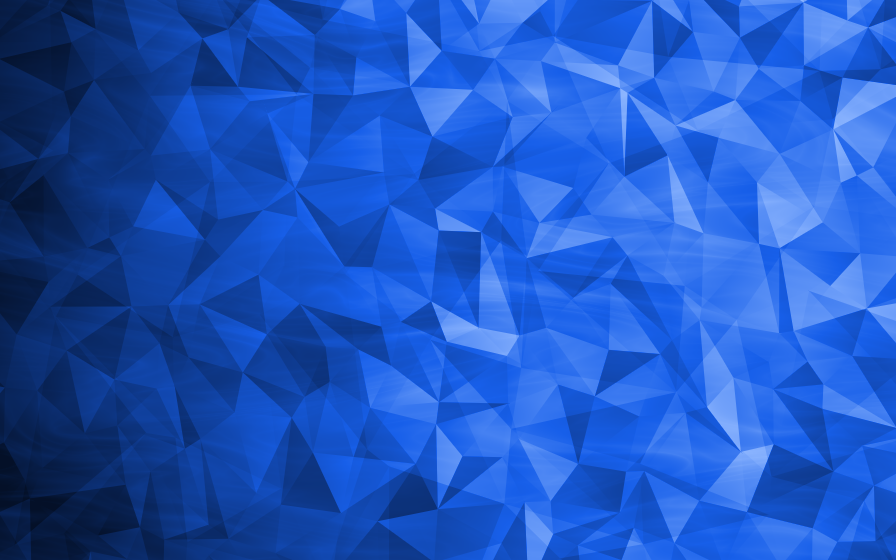
Write a WebGL 2 fragment shader that draws this background.

```glsl
#version 300 es
precision highp float;
// Blue low-poly background: two layers of irregular triangles over rippled water.
// Each layer splits the quads of a jittered lattice into two shaded facets;
// the water is a stack of warped sine ridges, and one tone ramp colours the sum.

uniform vec2 u_resolution;
out vec4 fragColor;

const vec3 BLUE = vec3(0.09, 0.372, 0.915);
const vec3 HIGHLIGHT = vec3(1.0, 1.04, 1.08);
const float JITTER = 0.94;

vec2 hash2(vec2 p) {
    vec3 q = fract(p.xyx * vec3(0.1031, 0.1030, 0.0973));
    q += dot(q, q.yzx + 33.33);
    return fract((q.xx + q.yz) * q.zy);
}

mat2 rotation(float angle) {
    float c = cos(angle), s = sin(angle);
    return mat2(c, s, -s, c);
}

vec2 latticePoint(vec2 id, float seed) {
    return id + 0.5 + JITTER * (hash2(id + seed) - 0.5);
}

// Twice the signed area, positive when counter-clockwise.
float signedArea(vec2 a, vec2 b, vec2 c) {
    vec2 u = b - a, v = c - a;
    return u.x * v.y - u.y * v.x;
}

// Signed distance to the line a-b, positive on its right side.
float edgeDistance(vec2 p, vec2 a, vec2 b) {
    vec2 e = b - a;
    return dot(p - a, vec2(e.y, -e.x)) / max(length(e), 1e-4);
}

// Returns the shade weighted by coverage, and the coverage itself.
vec2 facet(vec2 p, vec2 a, vec2 b, vec2 c, vec2 id, float blur) {
    float d = max(edgeDistance(p, a, b), max(edgeDistance(p, b, c), edgeDistance(p, c, a)));
    float coverage = clamp(0.5 - d / blur, 0.0, 1.0);
    vec2 rnd = hash2(id);
    float r = 2.0 * rnd.x - 1.0;
    float angle = 6.2832 * rnd.y;
    float slope = dot(p - (a + b + c) / 3.0, vec2(cos(angle), sin(angle)));
    float shade = 0.4 * r + 0.6 * r * r * r + 0.3 * slope;
    return vec2(shade, 1.0) * coverage;
}

// Triangulated lattice; the diagonal keeps the smaller triangle as large as possible.
float facetLayer(vec2 p, float density, float tilt, float seed, float pixel) {
    vec2 g = rotation(tilt) * p * density;
    vec2 cell = floor(g - 0.5);
    float blur = density * pixel;
    vec2 sum = vec2(0.0);
    for (int j = -1; j <= 1; j++) {
        for (int i = -1; i <= 1; i++) {
            vec2 id = cell + vec2(i, j);
            vec2 a = latticePoint(id, seed);
            vec2 b = latticePoint(id + vec2(1, 0), seed);
            vec2 c = latticePoint(id + vec2(1, 1), seed);
            vec2 d = latticePoint(id + vec2(0, 1), seed);
            float splitAC = min(signedArea(a, b, c), signedArea(a, c, d));
            float splitBD = min(signedArea(a, b, d), signedArea(b, c, d));
            bool useAC = splitAC > splitBD;
            vec2 key = id * 2.0 + seed + 71.0;
            sum += facet(g, a, b, useAC ? c : d, key, blur);
            sum += facet(g, useAC ? a : b, c, d, key + vec2(1, 0), blur);
        }
    }
    return sum.x / max(sum.y, 1e-3);
}

// Long, nearly horizontal ripples: each octave adds thin bright ridges.
float water(vec2 p) {
    vec2 q = p * vec2(4.0, 22.0);
    float sum = 0.0, amplitude = 0.5;
    for (int i = 0; i < 6; i++) {
        q += 0.8 * sin(q.yx * vec2(0.6, 0.9) + 1.7 * float(i));
        float ridge = 1.0 - abs(sin(0.5 * q.y + 0.25 * q.x));
        sum += amplitude * (2.0 * ridge * ridge - 0.45);
        q = rotation(0.12) * q * 1.65;
        amplitude *= 0.8;
    }
    return sum;
}

// Dark on the left, brightest right of centre, fading to the lower and right edges.
float lighting(vec2 uv) {
    float rise = 1.0 - pow(max(1.0 - uv.x / 0.7, 0.0), 1.6);
    float fade = 0.13 * smoothstep(0.45, 0.0, uv.y) + 0.09 * smoothstep(0.85, 1.0, uv.x);
    float corner = 0.10 * smoothstep(0.6, 1.0, uv.y) * smoothstep(0.45, 0.0, uv.x);
    return mix(0.36, 1.13, rise) - fade - corner;
}

vec3 toneRamp(float tone) {
    return mix(BLUE * min(tone, 1.0), HIGHLIGHT, clamp(tone - 1.0, 0.0, 0.65));
}

void main() {
    vec2 uv = gl_FragCoord.xy / u_resolution;
    vec2 p = gl_FragCoord.xy / u_resolution.y;
    float pixel = 1.0 / u_resolution.y;

    float contrast = mix(0.42, 1.0, smoothstep(0.0, 0.65, uv.x));
    float fine = facetLayer(p, 11.8, 0.35, 13.0, pixel);
    float coarse = facetLayer(p, 5.6, -0.5, 47.0, pixel);

    // Ripples come and go in broad patches.
    float patches = 0.75 + 0.45 * sin(5.0 * p.x + 2.0 * sin(6.0 * p.y)) * sin(7.0 * p.y + 1.3);

    float tone = lighting(uv) + contrast * (0.30 * fine + 0.13 * coarse);
    tone += 0.085 * patches * water(p);
    fragColor = vec4(toneRamp(max(tone, 0.17)), 1.0);
}
```
